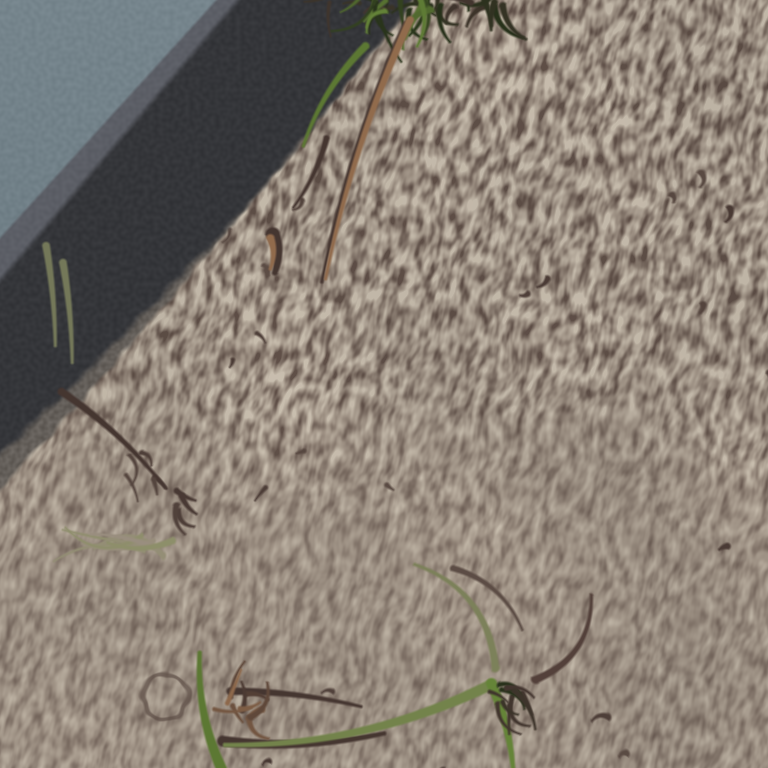
Give the GLSL for this texture, as a Shadertoy shader.

```glsl
// Sunlit rough sand beside a blue-grey slab that throws a diagonal shadow.
// The sand is stretched gradient noise; edges are curves y(x); the grass,
// straws and twigs are tapered, bent strokes, partly scattered by hash.

const vec3 SAND      = vec3(0.605, 0.555, 0.505);
const vec3 HIGHLIGHT = vec3(0.76, 0.72, 0.66);
const vec3 PIT       = vec3(0.36, 0.30, 0.27);
const vec3 SHADOW    = vec3(0.205, 0.21, 0.225);
const vec3 PENUMBRA  = vec3(0.39, 0.37, 0.35);
const vec3 SLAB_TOP  = vec3(0.45, 0.51, 0.54);
const vec3 SLAB_SIDE = vec3(0.36, 0.37, 0.40);
const vec3 GRASS     = vec3(0.36, 0.47, 0.20);
const vec3 DARK_LEAF = vec3(0.15, 0.19, 0.10);
const vec3 PALE_LEAF = vec3(0.54, 0.56, 0.39);
const vec3 STRAW     = vec3(0.57, 0.42, 0.30);
const vec3 TWIG      = vec3(0.27, 0.21, 0.19);

const vec2  GRAIN_FREQ = vec2(80.0, 40.0);  // grains are tall and narrow
const float GRAIN_LEAN = 0.22;
const float GRAIN_CONTRAST = 1.75;
const float SOFT = 0.0022;                  // edge softness
const float TAU = 6.28319;

vec2 hash2(vec2 p) {
    vec3 q = fract(vec3(p.xyx) * vec3(0.1031, 0.1030, 0.0973));
    q += dot(q, q.yzx + 33.33);
    return fract((q.xx + q.yz) * q.zy);
}

float gradDot(vec2 cell, vec2 offset) {
    float angle = TAU * hash2(cell).x;
    return dot(vec2(cos(angle), sin(angle)), offset);
}

float gradientNoise(vec2 p) {
    vec2 i = floor(p), f = fract(p);
    vec2 u = f * f * f * (f * (f * 6.0 - 15.0) + 10.0);
    vec2 e = vec2(0.0, 1.0);
    return 1.4 * mix(mix(gradDot(i, f), gradDot(i + e.yx, f - e.yx), u.x),
                     mix(gradDot(i + e, f - e), gradDot(i + 1.0, f - 1.0), u.x), u.y);
}

// Blends in a tapered stroke from a to b; bend is the bulge to its left.
void stroke(inout vec3 col, vec2 p, vec2 a, vec2 b, float bend, float width, vec3 tint) {
    float len = length(b - a);
    vec2 dir = (b - a) / len, q = p - a;
    float s = dot(q, dir) / len, t = clamp(s, 0.0, 1.0);
    float slope = 4.0 * bend * (1.0 - 2.0 * t);
    float side = dot(q, vec2(-dir.y, dir.x)) - 4.0 * bend * len * t * (1.0 - t);
    float d = length(vec2((s - t) * len, side / sqrt(1.0 + slope * slope)));
    float w = width * (1.0 - 0.6 * t);
    col = mix(col, tint, 1.0 - smoothstep(w - SOFT, w + SOFT, d));
}

// Scatters short blades of two tints in a box, heading around one angle.
void tuft(inout vec3 col, vec2 p, vec2 root, vec2 spread, float reach,
          float heading, float fan, int count, vec3 tintA, vec3 tintB) {
    for (int i = 0; i < count; i++) {
        vec2 h = hash2(vec2(float(i) + 3.0, root.x * 97.0));
        vec2 k = hash2(vec2(float(i) + 61.0, root.y * 83.0));
        vec2 a = root + spread * (h - 0.5);
        float angle = heading + fan * (k.x - 0.5);
        vec2 b = a + reach * (0.35 + 0.65 * k.y) * vec2(cos(angle), sin(angle));
        stroke(col, p, a, b, 0.5 * (h.y - 0.5), 0.0025 + 0.002 * h.x,
               mix(tintA, tintB, fract(k.x * 7.0 + k.y * 5.0)));
    }
}

vec3 sandColour(vec2 p) {
    float broad = gradientNoise(p * 4.0 + 7.0);
    vec2 g = p + 0.006 * vec2(gradientNoise(p * 14.0), gradientNoise(p * 14.0 + 40.0));
    g.x -= GRAIN_LEAN * g.y;
    float grain = gradientNoise(g * GRAIN_FREQ)
                + 0.45 * gradientNoise(g * GRAIN_FREQ * 2.1 + 19.0);
    // The relief is deep in the upper part and flattens lower down.
    float rough = mix(0.5, 1.0, smoothstep(0.30, 0.62, p.y + 0.12 * broad));
    float v = GRAIN_CONTRAST * rough * grain;
    vec3 col = mix(SAND, HIGHLIGHT, clamp(v, 0.0, 1.0));
    col = mix(col, PIT, clamp(-0.8 * v, 0.0, 1.0));
    return col * (1.0 + 0.05 * broad);
}

void mainImage(out vec4 fragColor, in vec2 fragCoord) {
    vec2 p = fragCoord / iResolution.xy;
    vec3 col = sandColour(p);

    // Loose crumbs on the sand
    tuft(col, p, vec2(0.60, 0.40), vec2(0.85, 0.85), 0.022, 4.4, 2.5, 22, TWIG, PIT);

    // Shadow with a penumbra that widens away from the slab
    float ragged = 0.006 * gradientNoise(p * 45.0);
    float rim = p.y - (0.362 + 1.08 * p.x + 0.2 * p.x * p.x) + ragged;
    float core = rim - 0.045 * clamp(1.0 - p.x / 0.33, 0.0, 1.0);
    float speckle = gradientNoise(p * 150.0);
    col = mix(col, PENUMBRA + 0.06 * speckle, smoothstep(-0.006, 0.006, rim));
    col = mix(col, SHADOW + 0.025 * speckle, smoothstep(-0.008, 0.008, core));

    // Slab: side face, then top face
    float sideEdge = p.y - (0.635 + 1.177 * p.x);
    float topEdge = p.y - (0.69 + 1.10 * p.x);
    col = mix(col, SLAB_SIDE + 0.02 * speckle, smoothstep(-0.008, 0.008, sideEdge));
    col = mix(col, SLAB_TOP + 0.025 * speckle + 0.08 * (p.y - 0.86),
              smoothstep(-0.004, 0.004, topEdge));

    // Grass clump at the top and the straws hanging from it
    tuft(col, p, vec2(0.54, 1.0), vec2(0.24, 0.03), 0.055, 4.4, 2.8, 26, DARK_LEAF, TWIG);
    tuft(col, p, vec2(0.515, 1.0), vec2(0.10, 0.03), 0.085, 4.5, 1.6, 13, DARK_LEAF, GRASS * 1.15);
    stroke(col, p, vec2(0.425, 0.82), vec2(0.382, 0.73), 0.05, 0.004, TWIG);
    stroke(col, p, vec2(0.476, 0.94), vec2(0.395, 0.81), -0.06, 0.005, GRASS);
    stroke(col, p, vec2(0.529, 0.968), vec2(0.419, 0.633), -0.03, 0.005, TWIG);
    stroke(col, p, vec2(0.534, 0.974), vec2(0.424, 0.637), -0.03, 0.005, STRAW);
    stroke(col, p, vec2(0.355, 0.695), vec2(0.358, 0.645), 0.1, 0.009, TWIG);
    stroke(col, p, vec2(0.352, 0.69), vec2(0.352, 0.65), 0.1, 0.005, STRAW);

    // Pale blades in the shadow
    for (float i = 0.0; i < 2.0; i++) {
        vec2 tip = vec2(0.072 + 0.022 * i, 0.55 - 0.022 * i);
        stroke(col, p, tip + vec2(-0.012, 0.13), tip, 0.02, 0.005, mix(PALE_LEAF, SHADOW, 0.25));
    }

    // Twig and dry tuft at the left
    stroke(col, p, vec2(0.08, 0.49), vec2(0.215, 0.365), 0.04, 0.005, TWIG);
    tuft(col, p, vec2(0.205, 0.37), vec2(0.09, 0.09), 0.04, 5.2, 2.0, 9, TWIG, PIT);
    tuft(col, p, vec2(0.20, 0.29), vec2(0.05, 0.03), 0.12, 3.1, 0.5, 8, PALE_LEAF, SAND);

    // Bent stems and tangled roots along the bottom
    stroke(col, p, vec2(0.59, 0.26), vec2(0.68, 0.18), 0.12, 0.004, PIT);
    stroke(col, p, vec2(0.645, 0.13), vec2(0.54, 0.265), -0.16, 0.005, PALE_LEAF * 0.9);
    stroke(col, p, vec2(0.697, 0.115), vec2(0.77, 0.225), -0.17, 0.005, TWIG * 1.2);
    stroke(col, p, vec2(0.30, 0.10), vec2(0.47, 0.08), 0.03, 0.005, TWIG);
    stroke(col, p, vec2(0.29, 0.035), vec2(0.50, 0.045), -0.04, 0.007, TWIG);
    stroke(col, p, vec2(0.638, 0.108), vec2(0.293, 0.03), 0.06, 0.007, mix(GRASS, PALE_LEAF, 0.5));
    stroke(col, p, vec2(0.288, 0.0), vec2(0.26, 0.15), 0.06, 0.007, GRASS);
    stroke(col, p, vec2(0.64, 0.11), vec2(0.668, 0.0), 0.04, 0.007, GRASS * 1.1);
    tuft(col, p, vec2(0.31, 0.085), vec2(0.07, 0.05), 0.05, 1.2, 5.0, 10, TWIG, STRAW);
    tuft(col, p, vec2(0.665, 0.095), vec2(0.06, 0.03), 0.07, 5.4, 1.8, 11, TWIG, DARK_LEAF);
    float ring = abs(length(p - vec2(0.215, 0.093)) - 0.03 - ragged);
    col = mix(col, PIT, 0.7 * (1.0 - smoothstep(0.001, 0.005, ring)));

    fragColor = vec4(col, 1.0);
}
```
